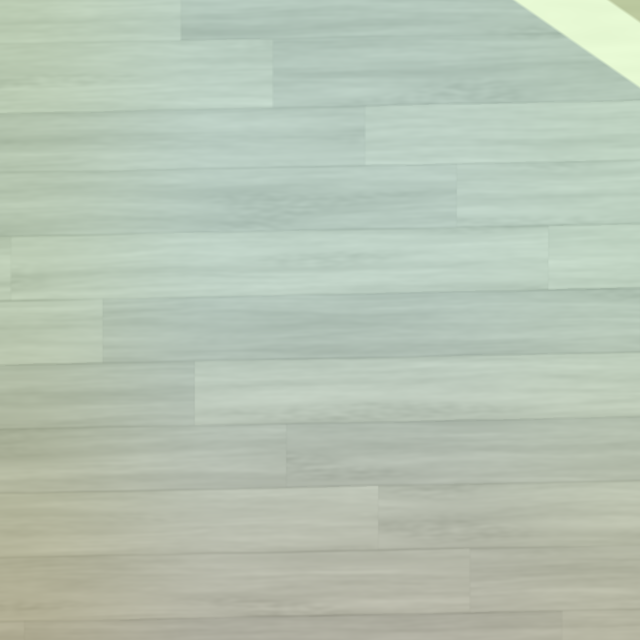
This texture is drawn by a WebGL 1 fragment shader. Its source:

```glsl
precision highp float;
// Pale grey-green wood floor: ten courses of staggered planks, slightly tilted,
// with stretched gradient-noise grain, fine seams, a soft colour drift across
// the floor and a bright diagonal strip cutting the upper right corner.
uniform vec2 u_resolution;

vec2 gradientAt(vec2 cell) {
  float angle = 6.2832 * fract(sin(dot(cell, vec2(127.1, 311.7))) * 4375.85);
  return vec2(cos(angle), sin(angle));
}

float gradientNoise(vec2 p) {
  vec2 i = floor(p), f = fract(p);
  vec2 w = f * f * f * (f * (f * 6.0 - 15.0) + 10.0);
  float a = dot(gradientAt(i), f);
  float b = dot(gradientAt(i + vec2(1, 0)), f - vec2(1, 0));
  float c = dot(gradientAt(i + vec2(0, 1)), f - vec2(0, 1));
  float d = dot(gradientAt(i + vec2(1, 1)), f - vec2(1, 1));
  return mix(mix(a, b, w.x), mix(c, d, w.x), w.y);
}

// Nearly straight streaks along the plank, with a few dark figured patches.
float woodGrain(vec2 p, vec2 seed) {
  float bend = gradientNoise(p * vec2(3.0, 20.0) + seed);
  float broad = gradientNoise(p * vec2(1.5, 30.0) + seed.yx);
  float streak = gradientNoise(vec2(p.x * 4.0, p.y * 85.0 + bend * 1.4) + seed);
  float fine = gradientNoise(vec2(p.x * 14.0, p.y * 180.0 + bend * 2.0) - seed);
  float fleck = gradientNoise(p * vec2(45.0, 170.0) + seed);
  float figure = smoothstep(0.1, 0.45, bend);
  return 0.050 * broad + 0.036 * streak + 0.024 * fine + 0.012 * fleck
       - figure * (0.022 + 0.05 * fine + 0.05 * fleck);
}

// Light on the floor: warm at the bottom and left, cool in the upper middle.
vec3 floorTint(vec2 p) {
  vec3 tint = mix(vec3(0.698, 0.692, 0.635), vec3(0.733, 0.808, 0.765),
                  smoothstep(-0.08, 0.66, p.y));
  tint -= vec3(0.010, 0.022, 0.066) * (1.0 - smoothstep(0.0, 0.36, p.x));
  tint += vec3(0.006, 0.008, -0.012) * smoothstep(0.65, 1.0, p.x);
  tint -= vec3(0.012, 0.010, 0.016) * smoothstep(0.72, 1.0, p.y);
  return tint;
}

vec3 planks(vec2 p) {
  // Courses are counted from the top; each shifts its end joint to the right.
  float slantedY = p.y - 0.02 * p.x;
  float course = (0.931 - slantedY) / 0.1003 + 1.0;
  course -= 0.08 * exp(-4.0 * (course - 2.0) * (course - 2.0));
  course += 0.012 * gradientNoise(p * vec2(9.0, 10.0));
  float row = floor(course);
  float joint = mod(0.183 + 0.1435 * row, 0.84) + 0.1;
  float along = (p.x - joint) / 0.84;
  float column = floor(along);

  // Alternating plank shades, darker in the far right courses
  float shade = column < -0.5 ? cos(1.6 * row - 0.8)
              : -cos(2.8 * (row - 5.0)) - 0.8 * (1.0 - step(1.5, row));
  shade += row == 3.0 && column > -0.5 ? 0.7 : 0.0;
  vec2 seed = vec2(row * 7.31 + column * 3.7, row * 2.93 + column * 11.9);
  vec3 color = floorTint(p) + vec3(0.022, 0.022, 0.018) * shade
             + woodGrain(vec2(p.x, slantedY), seed);

  // Seams between courses, fading toward the top, and fainter end joints
  float across = fract(course);
  float seamDistance = min(across, 1.0 - across) * 0.1003;
  float endDistance = abs(along - floor(along + 0.5)) * 0.84;
  float wear = 0.7 + 0.9 * gradientNoise(vec2(p.x * 5.0, floor(course + 0.5) * 3.3));
  wear *= mix(0.45, 1.0, smoothstep(1.5, 4.0, course));
  color -= 0.056 * wear * (1.0 - smoothstep(0.0004, 0.0030, seamDistance));
  color -= 0.012 * (1.0 - smoothstep(0.0004, 0.0022, endDistance));
  // Soft darkening under each seam
  color -= 0.016 * wear * exp(-across * 14.0);
  return color;
}

void main() {
  vec2 p = gl_FragCoord.xy / u_resolution;

  // Average nearby samples to soften plank edges.
  vec3 color = vec3(0.0);
  for (int i = 0; i < 9; i++) {
    vec2 offset = vec2(mod(float(i), 3.0), floor(float(i) / 3.0)) - 1.0;
    color += planks(p + offset * 0.0011) / 9.0;
  }

  // Bright diagonal strip, with duller floor beyond it
  float depth = (0.695 * (p.x - 0.803) - (1.0 - p.y)) / 1.218;
  float streak = gradientNoise(vec2(p.x * 9.0, p.y * 60.0));
  vec3 strip = vec3(0.905, 0.975, 0.830) + 0.02 * streak;
  vec3 beyond = vec3(0.73, 0.78, 0.62) + 0.03 * streak;
  color = mix(color, strip, smoothstep(-0.003, 0.003, depth));
  color = mix(color, beyond, smoothstep(0.081, 0.087, depth));

  gl_FragColor = vec4(clamp(color, 0.0, 1.0), 1.0);
}
```
